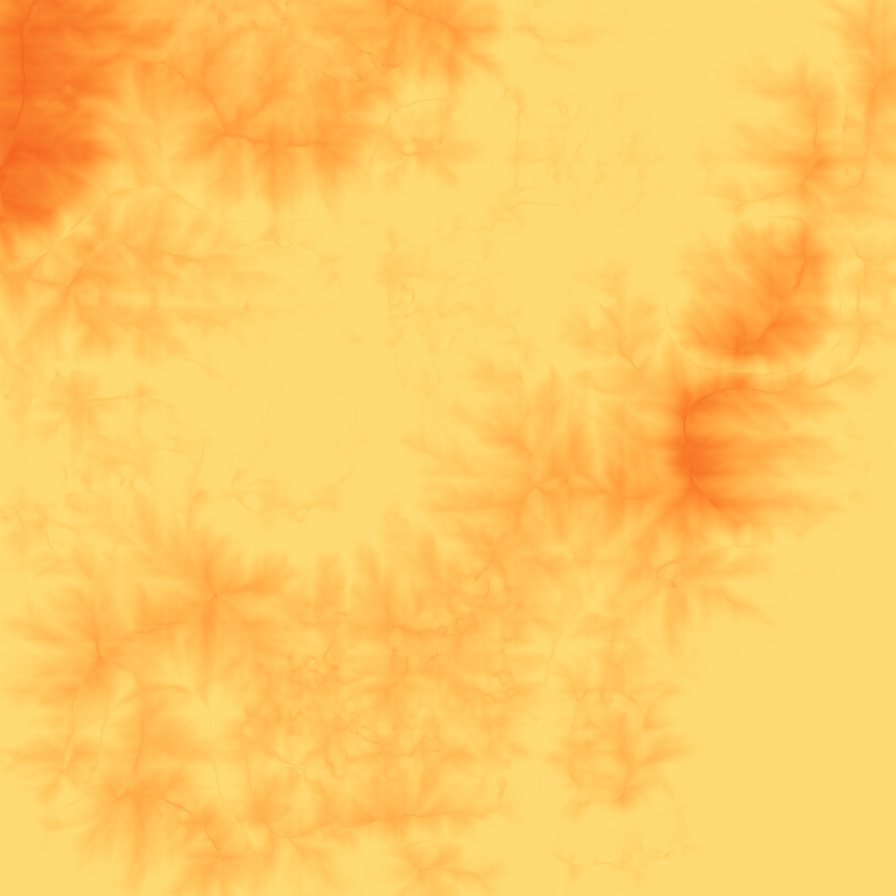
This texture map is drawn by a three.js fragment shader. Its source:

```glsl
varying vec2 vUv;

const vec3 PLAIN = vec3(1.0, 0.86, 0.46);
const vec3 FOOTHILL = vec3(1.0, 0.79, 0.38);
const vec3 SLOPE = vec3(1.0, 0.71, 0.31);
const vec3 RIDGE = vec3(1.0, 0.62, 0.24);
const vec3 PEAK = vec3(0.98, 0.52, 0.18);
const vec3 SUMMIT = vec3(0.96, 0.40, 0.13);

const float PLAIN_LEVEL = 0.31;
const float WARP = 0.07;
const float ROUGHNESS = 0.24;
const float VALLEY_SCALE = 6.0;
const float VALLEY_FLOOR = 0.62;
const float GULLY_SCALE = 15.0;
const float GULLY_DEPTH = 0.14;
const float BRANCHING = 0.22;
const float TAU = 6.28318;

vec2 hash2(vec2 p) {
  vec3 q = fract(p.xyx * vec3(0.1031, 0.1030, 0.0973));
  q += dot(q, q.yzx + 33.33);
  return fract((q.xx + q.yz) * q.zy);
}

float noise(vec2 p) {
  vec2 i = floor(p), f = fract(p);
  f = f * f * f * (f * (f * 6.0 - 15.0) + 10.0);
  float low = mix(hash2(i).x, hash2(i + vec2(1, 0)).x, f.x);
  float high = mix(hash2(i + vec2(0, 1)).x, hash2(i + 1.0).x, f.x);
  return mix(low, high, f.y);
}

float fbm(vec2 p) {
  float sum = 0.0, amp = 0.5;
  for (int i = 0; i < 4; i++) {
    sum += amp * noise(p);
    p = mat2(1.6, 1.2, -1.2, 1.6) * p + 7.3;
    amp *= 0.5;
  }
  return sum;
}

float segment(vec2 p, vec2 a, vec2 b) {
  vec2 d = b - a;
  vec2 r = p - a - d * clamp(dot(p - a, d) / dot(d, d), 0.0, 1.0);
  return sqrt(dot(r, r) + 0.0003);
}

// Broad landforms: highlands, diagonal range, massif and scattered hills
float landform(vec2 uv) {
  vec2 p = uv + WARP * (vec2(fbm(uv * 5.0 + 3.0), fbm(uv * 5.0 + 41.0)) - 0.47);
  float h = 1.4 * exp(-segment(p, vec2(-0.03, 0.72), vec2(0.05, 1.03)) / 0.16);
  h += 0.62 * exp(-segment(p, vec2(0.14, 0.86), vec2(0.42, 0.84)) / 0.08);
  h += 0.75 * exp(-segment(p, vec2(0.44, 1.0), vec2(0.52, 0.97)) / 0.09);

  vec2 bend = vec2(0.89, 0.68);
  float range = min(segment(p, vec2(0.97, 0.88), bend), segment(p, bend, vec2(0.75, 0.55)));
  h += 1.12 * exp(-range / 0.095);
  h += 1.25 * exp(-segment(p, vec2(0.655, 0.44), vec2(0.71, 0.44)) / 0.085);

  for (int i = 0; i < 8; i++) {
    vec2 cell = vec2(mod(float(i), 4.0), floor(float(i) / 4.0));
    vec2 jitter = hash2(cell + 17.0);
    vec2 size = hash2(cell + 53.0);
    vec2 center = (cell + 0.15 + 0.7 * jitter) * 0.21 - vec2(0.03, 0.04);
    h += mix(0.5, 0.95, size.x) * exp(-length(vec2(distance(p, center), 0.015)) / mix(0.06, 0.09, size.y));
  }

  // Narrow valleys between the high spurs
  float valley = abs(2.0 * noise(p * VALLEY_SCALE + 11.0) - 1.0);
  h *= mix(VALLEY_FLOOR, 1.1, smoothstep(0.0, 0.4, valley));
  return h + ROUGHNESS * (fbm(uv * 9.0 + 23.0) - 0.47);
}

// Waves running along the fall line: value and gradient
vec3 gullies(vec2 p, vec2 across) {
  vec2 cell = floor(p), f = fract(p);
  vec3 sum = vec3(0.0);
  float total = 0.0;
  for (int y = -1; y <= 1; y++) {
    for (int x = -1; x <= 1; x++) {
      vec2 o = vec2(x, y);
      vec2 d = f - o - 0.25 - 0.5 * hash2(cell + o);
      float w = exp(-4.0 * dot(d, d));
      float phase = TAU * dot(d, across);
      sum += w * vec3(cos(phase), -TAU * sin(phase) * across);
      total += w;
    }
  }
  return sum / total;
}

vec3 elevationColor(float h) {
  vec3 c = mix(PLAIN, FOOTHILL, clamp(h / 0.25, 0.0, 1.0));
  c = mix(c, SLOPE, clamp((h - 0.25) / 0.25, 0.0, 1.0));
  c = mix(c, RIDGE, clamp((h - 0.5) / 0.25, 0.0, 1.0));
  c = mix(c, PEAK, clamp((h - 0.75) / 0.25, 0.0, 1.0));
  return mix(c, SUMMIT, clamp((h - 1.0) / 0.35, 0.0, 1.0));
}

void main() {
  float base = landform(vUv);
  vec2 e = vec2(0.006, 0.0);
  vec2 slope = vec2(landform(vUv + e.xy), landform(vUv + e.yx)) - base;
  slope /= e.x;

  // Each finer octave branches off the flanks of the last
  float detail = 0.0, freq = GULLY_SCALE, amp = GULLY_DEPTH;
  for (int i = 0; i < 4; i++) {
    vec2 across = vec2(-slope.y, slope.x) / (length(slope) + 0.5);
    vec3 g = gullies(vUv * freq, across);
    detail += amp * g.x;
    slope += BRANCHING * amp * freq * g.yz;
    freq *= 1.9;
    amp *= 0.52;
  }

  // Soft shoreline where the slopes meet the flat plain
  float h = base + detail * smoothstep(0.05, 0.4, base) - PLAIN_LEVEL;
  h = 0.5 * (h + sqrt(h * h + 0.002));
  gl_FragColor = vec4(elevationColor(h), 1.0);
}
```
